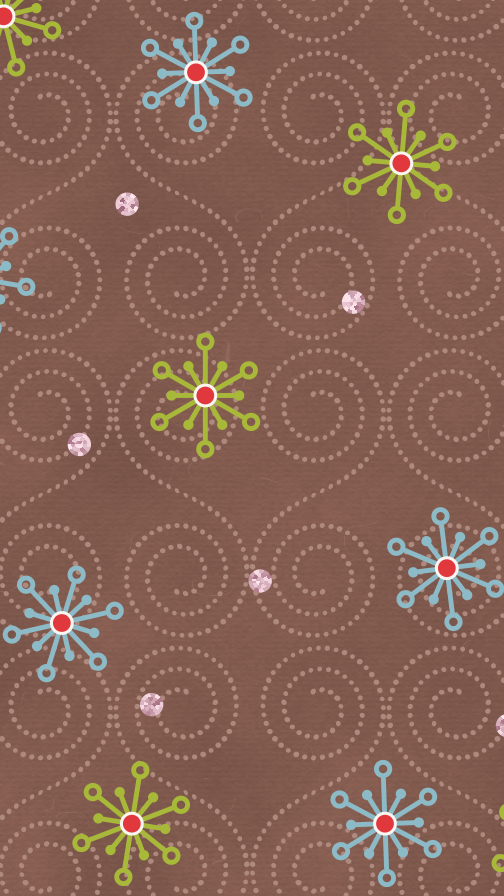
This pattern is drawn by a Shadertoy shader. Its source:

```glsl
// Dotted scrollwork on worn brown cloth, scattered with starburst flowers and pink gems.

const float TAU = 6.28319;
const float WIDTH = 432.0;                      // design units across the canvas

const vec3 CLOTH = vec3(0.505, 0.352, 0.305);
const vec3 DOT   = vec3(0.70, 0.555, 0.51);
const vec3 GREEN = vec3(0.66, 0.72, 0.22);
const vec3 BLUE  = vec3(0.55, 0.73, 0.78);
const vec3 RED   = vec3(0.88, 0.22, 0.24);
const vec3 WHITE = vec3(0.98, 0.96, 0.94);
const vec3 GEM_DARK  = vec3(0.60, 0.36, 0.44);
const vec3 GEM_LIGHT = vec3(1.0, 0.90, 0.93);

const vec2 SCROLL_CELL = vec2(117.0, 255.0);    // one S-scroll; mirrored across
const vec2 SCROLL_ORIGIN = vec2(97.0, 167.5);
const float SCROLL_RADIUS = 60.5, SCROLL_SHRINK = 18.0;
const float TAIL = 10.0, TAIL_DECAY = 20.0;
const float DOT_SPACING = 7.6, DOT_RADIUS = 2.2, DOT_COUNT = 80.0;

const float LONG_ARM = 45.0, SHORT_ARM = 29.0, ARM_HALF = 2.1;
const float RING_RADIUS = 5.7, KNOB_RADIUS = 4.4;
const float HUB_WHITE = 10.2, HUB_RED = 7.6;
const float GEM_RADIUS = 10.0;

// x, y from the top left, rotation in degrees, 1 for blue or 0 for green
const vec4 FLOWERS[10] = vec4[10](
    vec4(3, 14, -14, 0), vec4(168, 62, -2, 1), vec4(344, 140, 5, 0),
    vec4(-22, 238, -20, 1), vec4(176, 339, 0, 0), vec4(383, 487, -7, 1),
    vec4(53, 534, 17, 1), vec4(113, 706, 9, 0), vec4(330, 706, -2, 1),
    vec4(470, 725, 10, 0));
const vec2 GEMS[6] = vec2[6](vec2(109, 175), vec2(303, 259), vec2(68, 381),
    vec2(223, 498), vec2(130, 604), vec2(435, 622));

float hash(vec2 p) { return fract(sin(dot(p, vec2(12.9898, 78.233))) * 43758.5453); }

float noise(vec2 p) {
    vec2 i = floor(p), f = fract(p);
    f = f * f * (3.0 - 2.0 * f);
    return mix(mix(hash(i), hash(i + vec2(1, 0)), f.x),
               mix(hash(i + vec2(0, 1)), hash(i + vec2(1, 1)), f.x), f.y);
}

float fbm(vec2 p) {
    float sum = 0.0, amp = 0.5;
    for (int i = 0; i < 4; i++) { sum += amp * noise(p); p = p * 2.1 + 7.3; amp *= 0.5; }
    return sum;
}

float cover(float d, float px) { return clamp(0.5 - d / px, 0.0, 1.0); }

// Woven cloth: soft blotches, ribs, grain and thin pale threads
vec3 cloth(vec2 p) {
    float blotch = fbm(p / 95.0) - 0.47;
    float weave = sin(p.y * TAU / 4.6) * (0.6 + 0.4 * sin(p.x * TAU / 5.2));
    float grain = noise(p * vec2(0.35, 0.75)) - 0.5;
    float thread = smoothstep(0.012, 0.0, abs(noise(p / 31.0) - 0.5))
                 * smoothstep(0.72, 0.85, noise(p / 23.0 + 40.0));
    return CLOTH * (1.0 + 0.20 * blotch + 0.022 * weave + 0.07 * grain) + 0.05 * thread;
}

float scrollRadius(float t) {
    return SCROLL_RADIUS - SCROLL_SHRINK * t + TAIL * exp(-TAIL_DECAY * t);
}

// Arc length of the spiral after t turns
float scrollLength(float t) {
    return TAU * (SCROLL_RADIUS * t - 0.5 * SCROLL_SHRINK * t * t
         + TAIL / TAIL_DECAY * (1.0 - exp(-TAIL_DECAY * t)));
}

// Distance to the dots; each S is a spiral joined to its half-turn copy
float scrollDots(vec2 p) {
    vec2 q = p - SCROLL_ORIGIN;
    q.x = abs(mod(q.x + SCROLL_CELL.x, 2.0 * SCROLL_CELL.x) - SCROLL_CELL.x) - 0.5 * SCROLL_CELL.x;
    q.y = mod(q.y + 0.5 * SCROLL_CELL.y, SCROLL_CELL.y) - 0.5 * SCROLL_CELL.y;
    if (q.y < 0.0) q = -q;
    q.y -= scrollRadius(0.0);
    float turn = fract(atan(q.x, -q.y) / TAU), d = 1e3;
    for (int k = 0; k < 3; k++) {
        float t = turn + float(k), s = scrollLength(t) / DOT_SPACING, id = floor(s);
        if (id >= DOT_COUNT) continue;
        vec2 offset = vec2((s - id - 0.5) * DOT_SPACING, length(q) - scrollRadius(t));
        d = min(d, length(offset) - DOT_RADIUS - 0.5 * (hash(vec2(id, k)) - 0.5));
    }
    return d;
}

float stick(vec2 v, float len) { return length(v - vec2(0, clamp(v.y, 0.0, len))) - ARM_HALF; }

// Six long arms ending in rings, six short arms ending in knobs
float flowerArms(vec2 q, float rotation, float seed) {
    float sector = TAU / 6.0, a = atan(q.x, -q.y) - rotation, r = length(q);
    float id = mod(floor(a / sector + 0.5), 6.0);
    float len = LONG_ARM + 4.0 * (hash(vec2(id, seed)) - 0.5);
    float a1 = mod(a + 0.5 * sector, sector) - 0.5 * sector, a2 = mod(a, sector) - 0.5 * sector;
    vec2 v = r * vec2(sin(a1), cos(a1)), w = r * vec2(sin(a2), cos(a2));
    float ring = abs(length(v - vec2(0, len)) - RING_RADIUS) - ARM_HALF;
    float knob = length(w - vec2(0, SHORT_ARM)) - KNOB_RADIUS;
    return min(min(stick(v, len - RING_RADIUS - ARM_HALF), ring), min(stick(w, SHORT_ARM), knob));
}

// Glittering facets in staggered rings
vec3 gemColor(vec2 q, float seed) {
    float ring = floor(length(q) / 3.4);
    float facet = floor((atan(q.y, q.x) / TAU + 0.5) * (5.0 + 4.0 * ring) + 0.5 * ring);
    return mix(GEM_DARK, GEM_LIGHT, sqrt(hash(vec2(facet + seed, ring + 3.0))));
}

void mainImage(out vec4 fragColor, in vec2 fragCoord) {
    float px = WIDTH / iResolution.x;
    vec2 p = vec2(fragCoord.x, iResolution.y - fragCoord.y) * px;

    vec3 color = cloth(p);
    color = mix(color, DOT, 0.9 * cover(scrollDots(p), px));

    for (int i = 0; i < 6; i++) {
        vec2 q = p - GEMS[i];
        color = mix(color, gemColor(q, float(i) * 17.0), cover(length(q) - GEM_RADIUS, px));
    }
    for (int i = 0; i < 10; i++) {
        vec4 f = FLOWERS[i];
        vec2 q = p - f.xy;
        float hub = length(q);
        color = mix(color, mix(GREEN, BLUE, f.w), cover(flowerArms(q, radians(f.z), float(i)), px));
        color = mix(color, WHITE, cover(hub - HUB_WHITE, px));
        color = mix(color, RED, cover(hub - HUB_RED, px));
    }
    fragColor = vec4(color, 1.0);
}
```
